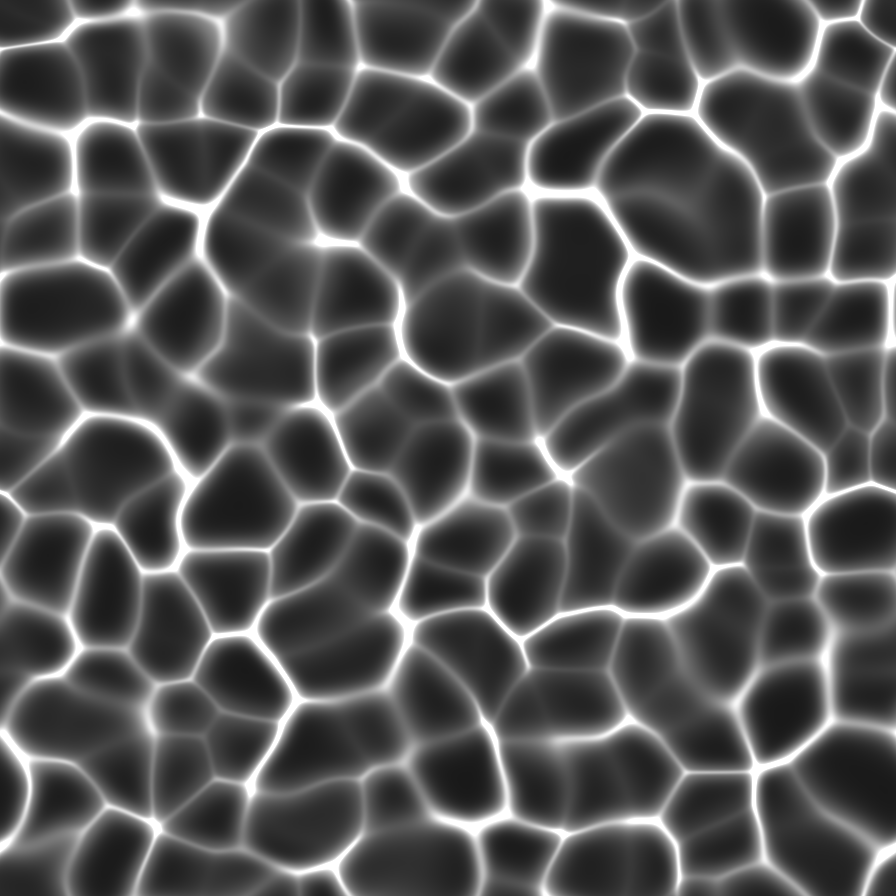
Give the GLSL for this texture, as a three.js fragment shader.

```glsl
// Tiling grey web of light caustics: dark rounded cells between glowing, unevenly focused walls.

varying vec2 vUv;

const float CELLS = 13.0;        // cells across the tile
const float JITTER = 0.8;        // how far seeds stray inside their grid square
const float DEPTH = 0.2;         // random push that shrinks some cells
const float HALO_SHARPNESS = 4.9;
const float DARK = 0.095;
const float HALO_GAIN = 0.105;
const float WALL_GAIN = 0.004;
const float WALL_LIMIT = 0.04;   // holds back the widest, brightest walls

// Three random values for a lattice point
vec3 hash3(vec2 cell) {
  vec3 q = fract(cell.xyx * vec3(0.1031, 0.1030, 0.0973) + 0.137);
  q += dot(q, q.yxz + 33.33);
  return fract((q.xxy + q.yzz) * q.zyx);
}

// Smooth value noise that wraps after the given period
vec3 wrappedNoise(vec2 p, float period) {
  vec2 cell = floor(p);
  vec2 f = p - cell;
  vec2 blend = f * f * f * (f * (f * 6.0 - 15.0) + 10.0);
  vec2 low = mod(cell, period);
  vec2 high = mod(cell + 1.0, period);
  vec3 bottom = mix(hash3(low), hash3(vec2(high.x, low.y)), blend.x);
  vec3 top = mix(hash3(vec2(low.x, high.y)), hash3(high), blend.x);
  return mix(bottom, top, blend.y);
}

// Spread of the softly chosen nearest seeds: small inside cells, large on walls
float seedSpread(vec2 p, float sharpness) {
  vec2 cell = floor(p);
  vec2 f = p - cell;
  float total = 0.0;
  float squares = 0.0;
  vec2 mean = vec2(0.0);
  for (int j = -2; j <= 2; j++) {
    for (int i = -2; i <= 2; i++) {
      vec2 offset = vec2(float(i), float(j));
      vec3 random = hash3(mod(cell + offset, CELLS) + 17.0);
      vec2 seed = offset + 0.5 + JITTER * (random.xy - 0.5) - f;
      float distSq = dot(seed, seed);
      float weight = exp(-sharpness * (distSq + DEPTH * random.z));
      total += weight;
      mean += weight * seed;
      squares += weight * distSq;
    }
  }
  mean /= total;
  return 2.0 * sharpness * max(squares / total - dot(mean, mean), 0.0);
}

void main() {
  // Bend the walls and vary their focus across the tile
  vec2 bend = wrappedNoise(vUv * 10.0, 10.0).xy - 0.5;
  float focus = wrappedNoise(vUv * 12.0 + 0.4, 12.0).z;
  vec2 p = vUv * CELLS + 0.55 * bend;

  // Broad halo plus thin bright walls
  float halo = seedSpread(p, HALO_SHARPNESS);
  float wall = seedSpread(p, mix(6.0, 18.0, focus));
  float glint = wall * wall / (1.0 + WALL_LIMIT * wall);
  float light = DARK + HALO_GAIN * halo + WALL_GAIN * glint;

  gl_FragColor = vec4(vec3(min(light, 1.0)), 1.0);
}
```
